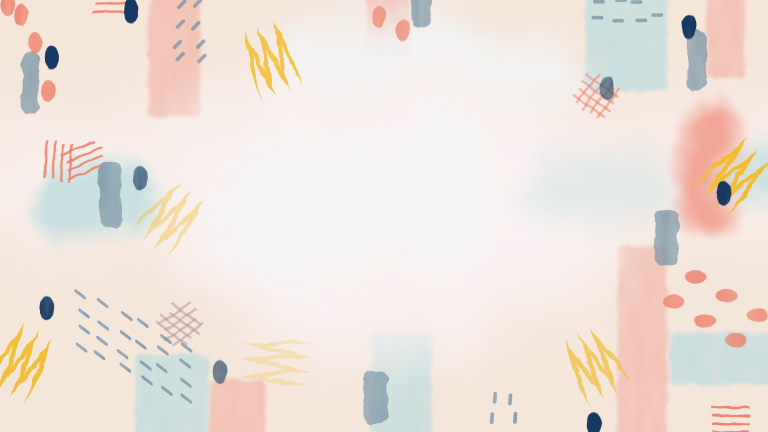
Give the GLSL for this background, as a Shadertoy shader.

```glsl
// Watercolour collage: pastel washes and brush marks around a pale misty centre.
// Lengths are in hundredths of the canvas height; boxes are (centre, half size).
const vec3 PEACH = vec3(.96, .9, .855), PINK = vec3(.978, .948, .946);
const vec3 HAZE = vec3(.945, .964, .97), TEAL = vec3(.745, .87, .875);
const vec3 CORAL = vec3(.93, .5, .41), BLUSH = vec3(.95, .73, .67);
const vec3 SLATE = vec3(.47, .58, .65), MAUVE = vec3(.72, .55, .6);
const vec3 NAVY = vec3(.09, .22, .38), GOLD = vec3(.95, .74, .2);
const vec2 DOT = vec2(1.7, 2.8), DAB = vec2(1.6, 2.5);
const vec2 DASH_CELL = vec2(4.8, 4.2), DASH = vec2(.95, .42);
const vec2 HATCH = vec2(4.4, 3.7);
const float HATCH_STEP = 1.9, HATCH_WIDTH = .28, WOBBLE = 1.4, DRIFT = 16.;
const float ZIGZAG = 5.2, ZIGZAG_STEP = 3.5, ZIGZAG_WIDTH = .5;
const vec4 BLUSH_WASHES[5] = vec4[](vec4(40.3, 91, 6, 18), vec4(89.8, 96, 5.2, 9),
    vec4(168, 94, 4.4, 12), vec4(148.6, 20, 5.8, 23), vec4(55, 3, 6.5, 9));
const vec4 TEAL_WASHES[4] = vec4[](vec4(145, 92, 9.5, 13), vec4(168, 17, 13, 6),
    vec4(39.8, 7, 8.5, 11), vec4(93, 9, 7, 14));
const vec4 SMEARS[6] = vec4[](vec4(7, 80.8, 2, 7), vec4(97.5, 98, 2.4, 4.4),
    vec4(161.3, 86, 2.2, 7), vec4(154.2, 45, 2.8, 6.5), vec4(25.5, 55, 2.5, 7.6),
    vec4(87, 8, 2.7, 6));
// Centre, then tilt and opacity
const vec4 SCRIBBLES[6] = vec4[](vec4(62.5, 86.3, .35, .85), vec4(39.4, 49.5, -.7, .4),
    vec4(170, 59.5, -.75, 1), vec4(5, 16.2, -.5, .95), vec4(137.5, 15.5, .5, .7),
    vec4(64, 16.2, 1.5, .25));
// Centre, then opacity
const vec3 DOTS[9] = vec3[](vec3(12, 86.6, 1.1), vec3(30.3, 97.5, 1.1),
    vec3(32.4, 58.8, .65), vec3(10.9, 28.7, 1), vec3(50.9, 13.9, .6), vec3(159.5, 93.8, 1.1),
    vec3(140.5, 79.6, .6), vec3(167.6, 55.3, 1.1), vec3(137.5, 1.9, 1.1));

vec3 paper;               // colour painted so far
vec2 pos, rough, cloudy;  // plain, hand-wobbled and drifting positions
float pixel, grain;

float hash(vec2 p) { return fract(sin(dot(p, vec2(127.1, 311.7))) * 43758.5); }
float noise(vec2 p) {
    vec2 i = floor(p), f = smoothstep(0., 1., p - i), e = vec2(1, 0);
    return mix(mix(hash(i), hash(i + e), f.x), mix(hash(i + e.yx), hash(i + 1.), f.x), f.y);
}
float fbm(vec2 p) {
    float sum = 0., gain = .53;
    for (int i = 0; i < 4; i++, gain *= .5, p = p * 2.03 + 17.) sum += gain * noise(p);
    return sum;
}
vec2 drift(float scale) { return vec2(fbm(pos * scale), fbm(pos * scale + 40.)) - .5; }
mat2 tilt(float a) { return mat2(cos(a), -sin(a), sin(a), cos(a)); }
float boxDistance(vec2 q, vec2 size, float corner) {
    q = abs(q) - size + corner;
    return length(max(q, 0.)) + min(max(q.x, q.y), 0.) - corner;
}
void paint(vec3 pigment, float d, float soft, float opacity) {
    soft = max(soft, pixel);
    paper = mix(paper, pigment, min(opacity, 1.) * smoothstep(soft, -soft, d));
}
void glow(vec3 pigment, vec4 box, float soft, float opacity) {
    paint(pigment, boxDistance(cloudy - box.xy, box.zw, min(box.z, box.w)), soft, opacity);
}
void wash(vec3 pigment, vec4 box, float corner, float soft) {
    paint(pigment, boxDistance(rough - box.xy, box.zw, corner), soft, .75 * grain);
}
void dab(vec3 pigment, vec2 centre, vec2 size, float opacity) {
    float d = length((mix(pos, rough, .5) - centre) / size) - 1.;
    paint(pigment, d * min(size.x, size.y), 0., opacity * grain);
}
void scribble(vec4 mark) {
    vec2 q = tilt(mark.z) * (rough - mark.xy);
    float d = abs(q.y - ZIGZAG * (4. * abs(fract(q.x / ZIGZAG_STEP) - .5) - 1.));
    d = d / length(vec2(1, 4. * ZIGZAG / ZIGZAG_STEP)) - ZIGZAG_WIDTH;
    paint(GOLD, max(d, abs(q.x) - ZIGZAG), 0., mark.w);
}
void hatch(vec3 pigment, vec2 centre, float angle, float opacity) {
    vec2 q = tilt(angle) * (mix(pos, rough, .6) - centre);
    float row = floor(q.y / HATCH_STEP);
    q.x += 2. * hash(vec2(row, centre.x)) - 1.;
    float d = abs(q.y - (row + .5) * HATCH_STEP) - HATCH_WIDTH;
    paint(pigment, max(d, boxDistance(q, HATCH, 0.)), 0., opacity);
}
void dashes(vec2 p, vec4 box, float angle) {
    vec2 q = p - box.xy, id = floor(q / DASH_CELL), middle = (id + .5) * DASH_CELL;
    q = tilt(angle) * (q - middle - 1.6 * vec2(hash(id), hash(id + 9.)) + .8);
    q.x -= clamp(q.x, -DASH.x, DASH.x);
    vec2 inside = step(abs(middle), box.zw);
    paint(SLATE, length(q) - DASH.y, 0., inside.x * inside.y * grain * .8);
}

void mainImage(out vec4 fragColor, in vec2 fragCoord) {
    pixel = 70. / iResolution.y;
    pos = 100. * fragCoord / iResolution.y;
    rough = pos + WOBBLE * drift(.4);
    cloudy = pos + DRIFT * drift(.05);
    grain = .75 + .4 * fbm(pos * vec2(.5, .12));
    paper = PEACH;
    // Washes, then mist with cool patches
    glow(PINK, vec4(89, 58, 110, 13), 20., .8);
    for (int i = 0; i < 5; i++) wash(BLUSH, BLUSH_WASHES[i], 1.5, .8);
    for (int i = 0; i < 4; i++) wash(TEAL, TEAL_WASHES[i], 1.5, .8);
    glow(CORAL, vec4(164, 60, 4.5, 15), 4., .65);
    glow(TEAL, vec4(22, 52, 15, 7), 4., .8);
    glow(TEAL, vec4(174, 58, 6, 6), 4., .7);
    glow(PINK, vec4(92, 51, 47, 31), 13., .97);
    glow(HAZE, vec4(73, 51, 20, 14), 9., .8);
    glow(HAZE, vec4(104, 54, 9, 16), 7., .8);
    glow(HAZE, vec4(97, 86, 34, 6), 9., .85);
    glow(TEAL, vec4(140, 58, 17, 8), 7., .35);
    // Smears, then dabs in a falling curve and a slanted lattice
    for (int i = 0; i < 6; i++) wash(SLATE, SMEARS[i], 1.8, 0.);
    for (float i = 0.; i < 6.; i++) {
        if (i < 4.) dab(CORAL, vec2(1.9 + 3.1 * i, 98.8 - 2.2 * i * i), DAB, .8);
        vec2 shift = mod(i, 3.) * vec2(7.2, -4.5) - floor(i / 3.) * vec2(5.1, 5.8);
        dab(CORAL, vec2(161, 36) + shift, DAB.yx, .8);
    }
    for (float i = 0.; i < 2.; i++) {
        dab(CORAL, vec2(87.7, 96) + i * vec2(5.6, -3), DAB, .7);
        hatch(CORAL, vec2(138.2, 77.5), 2.5 - 1.6 * i, .5);
        hatch(MAUVE, vec2(41.7, 24.8), 2.5 - 1.9 * i, .5);
        hatch(CORAL, vec2(13.5 + 5.7 * i, 63), 1.5 - 1.1 * i, .85);
    }
    // Line marks and dots
    hatch(CORAL, vec2(26.6, 100), 0., .85);
    hatch(CORAL, vec2(169.5, 2.8), 0., .95);
    for (int i = 0; i < 6; i++) scribble(SCRIBBLES[i]);
    dashes(pos + vec2(0, .5 * pos.x - 15.), vec4(31, 20, 13, 10), -.25);
    dashes(pos, vec4(43.7, 92.5, 6, 8), .8);
    dashes(pos, vec4(145.7, 98, 8, 3), 0.);
    dashes(pos, vec4(116.5, 6, 7, 6), 1.5);
    for (int i = 0; i < 9; i++) dab(NAVY, DOTS[i].xy, DOT, DOTS[i].z);
    fragColor = vec4(paper, 1);
}
```
